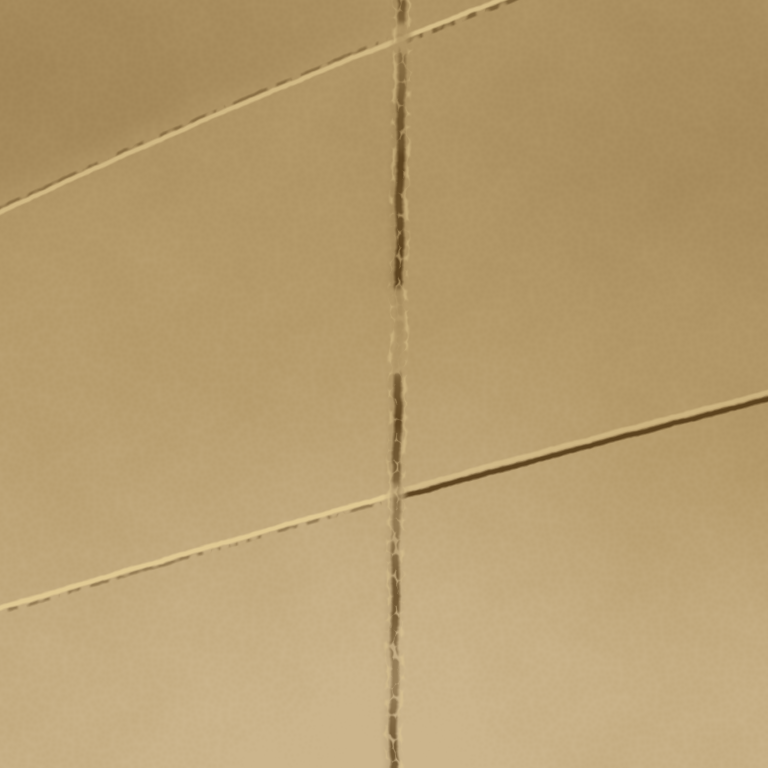
A WebGL 2 fragment shader for this texture:

```glsl
#version 300 es
precision highp float;
// Sandy plastered slabs with two rising seams and one broken vertical joint.

uniform vec2 u_resolution;
out vec4 outColor;

const vec3 DEEP_SAND = vec3(0.61, 0.50, 0.32);
const vec3 MID_SAND = vec3(0.71, 0.605, 0.415);
const vec3 PALE_SAND = vec3(0.80, 0.71, 0.55);
const vec3 GROOVE = vec3(0.33, 0.23, 0.09);
const vec3 LIT_EDGE = vec3(0.90, 0.81, 0.59);

vec2 hash2(vec2 p) {
    vec3 q = fract(p.xyx * vec3(0.1031, 0.1030, 0.0973));
    q += dot(q, q.yzx + 33.33);
    return fract((q.xx + q.yz) * q.zy);
}

// Distance to the nearest scattered point, about 0 to 1.
float cellular(vec2 p) {
    vec2 cell = floor(p);
    float nearest = 2.0;
    for (int j = -1; j <= 1; j++) {
        for (int i = -1; i <= 1; i++) {
            vec2 c = cell + vec2(i, j);
            nearest = min(nearest, length(c + hash2(c) - p));
        }
    }
    return nearest;
}

// Smooth mottling from layered, rotated sines, about -1 to 1.
float mottle(vec2 p) {
    float sum = 0.0;
    float amp = 0.5;
    for (int i = 0; i < 5; i++) {
        sum += amp * sin(p.x + 1.7 * sin(p.y)) * cos(p.y + 0.6);
        p = mat2(1.2, 1.5, -1.5, 1.2) * p + 2.3;
        amp *= 0.6;
    }
    return sum;
}

float band(float d, float halfWidth, float soft) {
    return 1.0 - smoothstep(halfWidth - soft, halfWidth + soft, abs(d));
}

float span(float v, float start, float end, float soft) {
    return smoothstep(start - soft, start + soft, v)
         * (1.0 - smoothstep(end - soft, end + soft, v));
}

// Height of a gently bowed seam: row 0 is the lower, row 1 the upper.
float seamHeight(float row, float x) {
    vec3 bow = mix(vec3(0.208, 0.300, 0.022), vec3(0.724, 0.466, 0.065), row);
    return bow.x + x * (bow.y - x * bow.z);
}

vec3 slabColor(vec2 p) {
    float tone = mix(0.88, 0.38, smoothstep(-0.05, 0.95, p.y));
    tone -= 0.16 * smoothstep(0.4, 1.0, p.x) * span(p.y, 0.3, 0.95, 0.2);
    tone += 0.18 * exp(-dot(p - vec2(0.52, 0.0), p - vec2(0.52, 0.0)) * 14.0);
    float aboveUpper = smoothstep(-0.01, 0.05, p.y - seamHeight(1.0, p.x));
    tone -= 0.18 * aboveUpper * (1.0 - smoothstep(0.3, 0.6, p.x));
    tone += 0.07 * mottle(p * 6.0) + 0.03 * mottle(p * 38.0);
    tone += 0.09 * (cellular(p * 130.0) - 0.5);
    vec3 low = mix(DEEP_SAND, MID_SAND, clamp(tone * 2.0, 0.0, 1.0));
    return mix(low, PALE_SAND, clamp(tone * 2.0 - 1.0, 0.0, 1.0));
}

// A lit ridge beside a shadow, both changing where the joint crosses.
vec3 addSeam(vec3 color, vec2 p, float row, float jointX, float px) {
    float soft = 0.0012 + px;
    float d = p.y - seamHeight(row, p.x) + 0.0012 * mottle(p * 70.0);
    float right = smoothstep(-0.004, 0.008, p.x - jointX);
    float chip = smoothstep(0.25, 0.6, cellular(p * vec2(65.0, 30.0) + row * 7.0));
    float side = mix(-1.0, 1.0, row * (1.0 - right));
    float shade = mix(0.40 * chip, mix(0.92, 0.55 * chip, row), right);
    float light = mix(mix(0.85, 0.62, row), mix(0.50, 0.72, row), right);
    float crossing = 1.0 - 0.75 * band(p.x - jointX, 0.012, 0.006);
    float shadowWidth = mix(0.0022, 0.0034, right);
    color = mix(color, GROOVE, shade * crossing * band(d - side * 0.0058, shadowWidth, soft));
    float ridgeY = mix(0.0, 0.0028, right * (1.0 - row));
    return mix(color, LIT_EDGE, light * crossing * band(d - ridgeY, 0.0032, soft));
}

// Ragged joint: dark crumbs with pale rims, fading out in bare stretches.
vec3 addJoint(vec3 color, vec2 p, float jointX, float px) {
    float soft = 0.002 + px;
    float d = p.x - jointX + 0.0025 * mottle(vec2(p.y * 55.0, 2.0));
    float crumbs = cellular(vec2(d * 110.0, p.y * 75.0));
    float strength = 0.62 + 0.18 * sin(p.y * 31.0 + 1.0);
    strength += 0.40 * span(p.y, 0.63, 0.80, 0.015);
    strength += 0.25 * span(p.y, 0.44, 0.51, 0.01);
    strength *= 1.0 - 0.85 * span(p.y, 0.515, 0.625, 0.006);
    strength *= 1.0 - 0.95 * span(p.y, 0.935, 0.970, 0.006);
    strength *= 1.0 - 0.60 * span(p.y, 0.352, 0.370, 0.006);
    float broken = 1.0 - smoothstep(0.45, 0.80, crumbs - 0.25 * (strength - 0.5));
    float rim = band(abs(d) - 0.0095, 0.0025, soft) * smoothstep(0.35, 0.75, crumbs);
    color = mix(color, GROOVE, 0.16 * strength * band(d + 0.003, 0.008, 0.008));
    color = mix(color, LIT_EDGE, 0.42 * rim);
    float dark = clamp(strength, 0.0, 1.0) * broken;
    return mix(color, GROOVE, 0.88 * dark * band(d, 0.0048, soft));
}

void main() {
    vec2 p = gl_FragCoord.xy / u_resolution;
    float px = 0.7 / min(u_resolution.x, u_resolution.y);
    float jointX = 0.512 + 0.012 * p.y;
    vec3 color = slabColor(p);
    for (int row = 0; row < 2; row++) {
        color = addSeam(color, p, float(row), jointX, px);
    }
    outColor = vec4(addJoint(color, p, jointX, px), 1.0);
}
```
